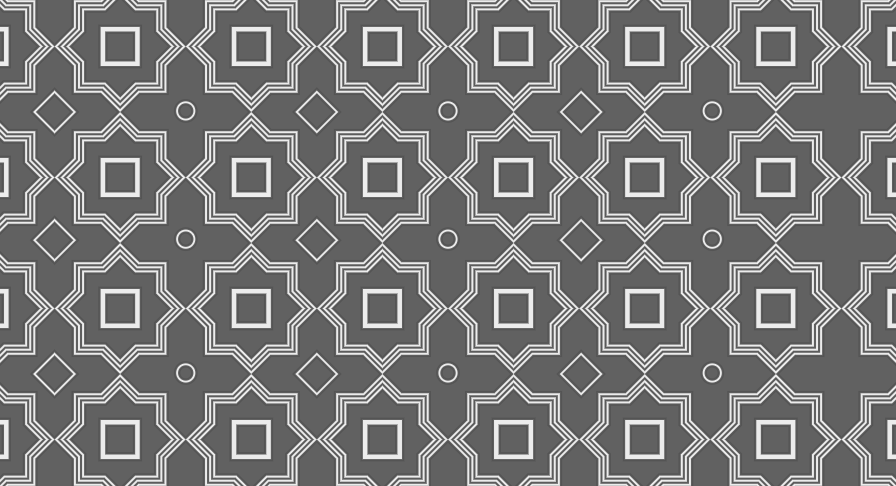
Give the GLSL for this pattern, as a Shadertoy shader.

```glsl
// Grid of triple-lined eight-point stars with framed squares, diamonds and rings between them.

// Lengths are in units of 1/768 of the canvas width.
const float CANVAS_WIDTH = 768.0;
const vec2  PITCH = vec2(112.4, 112.3);

const int   STAR_LINES = 3;
const float STAR_RADIUS = 38.8;
const float STAR_SPACING = 3.5;
const float STAR_STROKE = 1.7;

const float SQUARE_RADIUS = 14.8;
const float SQUARE_STROKE = 3.9;

const float DIAMOND_RADIUS = 12.2;
const float RING_RADIUS = 7.4;
const float MOTIF_STROKE = 1.6;

// Uneven placement of the small motifs
const float COLUMN_DRIFT = 1.7;
const float ROW_DRIFT = 2.4;
const float RING_LIFT = 0.9;
const vec2  LAST_MOTIF = vec2(2.0, 1.0);

const float HALO_OFFSET = 1.4;
const float HALO_WIDTH = 1.2;

const vec3 GROUND = vec3(0.38);
const vec3 HALO = vec3(0.33);
const vec3 INK = vec3(0.925);

float squareMetric(vec2 p) {
    p = abs(p);
    return max(p.x, p.y);
}

float diamondMetric(vec2 p) {
    return (abs(p.x) + abs(p.y)) * sqrt(0.5);
}

// Union of an upright and a turned square
float starMetric(vec2 p) {
    return min(squareMetric(p), diamondMetric(p));
}

float stroke(float metric, float radius, float width) {
    return abs(metric - radius) - 0.5 * width;
}

float coverage(float d, float pixel) {
    return clamp(0.5 - d / pixel, 0.0, 1.0);
}

// Nested star outlines around a framed square
float starTile(vec2 p) {
    float d = stroke(squareMetric(p), SQUARE_RADIUS, SQUARE_STROKE);
    float star = starMetric(p);
    for (int i = 0; i < STAR_LINES; i++) {
        float radius = STAR_RADIUS - float(i) * STAR_SPACING;
        d = min(d, stroke(star, radius, STAR_STROKE));
    }
    return d;
}

// Rings in even columns, diamonds in odd ones
float gapMotif(vec2 p) {
    vec2 cell = floor(p / PITCH + 0.5);
    if (cell.x > LAST_MOTIF.x || abs(cell.y) > LAST_MOTIF.y) return CANVAS_WIDTH;

    vec2 q = p - cell * PITCH;
    q.x -= COLUMN_DRIFT * step(1.0, cell.x);
    q.y -= cell.y == 0.0 ? ROW_DRIFT : 0.0;

    if (mod(cell.x, 2.0) < 0.5) {
        return stroke(length(q - vec2(0.0, RING_LIFT)), RING_RADIUS, MOTIF_STROKE);
    }
    return stroke(diamondMetric(q), DIAMOND_RADIUS, MOTIF_STROKE);
}

void mainImage(out vec4 fragColor, in vec2 fragCoord) {
    float pixel = CANVAS_WIDTH / iResolution.x;
    vec2 p = (fragCoord - 0.5 * iResolution.xy) * pixel;

    vec2 tile = mod(p, PITCH) - 0.5 * PITCH;
    float d = min(starTile(tile), gapMotif(p));

    // Faint dark rim beside each line, then the line itself
    float rim = coverage(stroke(d, HALO_OFFSET, HALO_WIDTH), pixel);
    vec3 color = mix(GROUND, HALO, rim);
    color = mix(color, INK, coverage(d, pixel));
    fragColor = vec4(color, 1.0);
}
```
